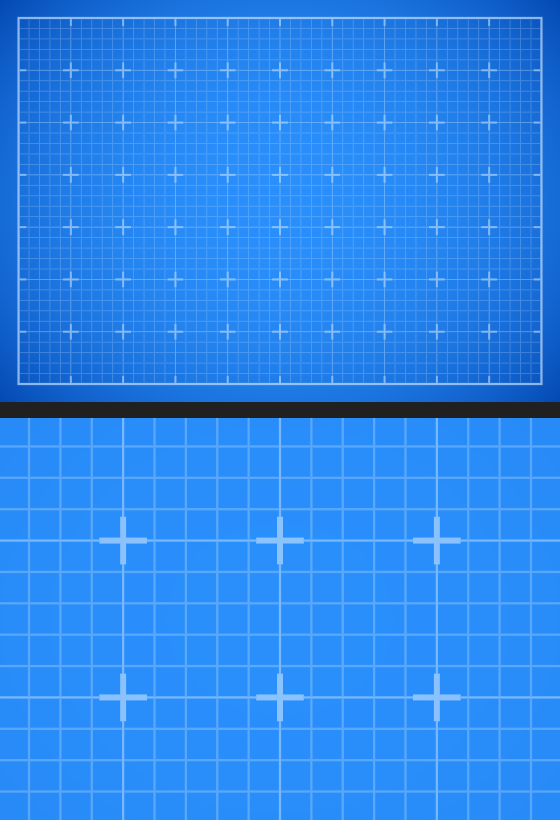
Top: the whole. Bottom: its middle third, enlarged.
Reproduce this pattern procedurally as a WebGL 1 fragment shader.

```glsl
precision highp float;
// Blueprint sheet: framed 10 by 7 grid, five fine divisions per cell, crosses at the nodes.

uniform vec2 u_resolution;

#define CELLS vec2(10.0, 7.0)
#define SHEET_WIDTH 10.71      // canvas width in cells
#define DIVISIONS 5.0          // fine squares per cell
#define THIN_WIDTH 0.0145      // line widths and lengths in cells
#define CROSS_WIDTH 0.038
#define CROSS_ARM 0.152
#define FRAME_WIDTH 0.043
#define CENTER_BLUE vec3(0.163, 0.560, 0.985)
#define CORNER_BLUE vec3(0.015, 0.285, 0.700)
#define INK vec3(0.80, 0.90, 1.0)
#define FALLOFF 2.4

// Fraction of a pixel covered by a band of the given half width.
float coverage(float dist, float halfWidth, float pixel) {
    float low = max(dist - 0.5 * pixel, -halfWidth);
    float high = min(dist + 0.5 * pixel, halfWidth);
    return clamp((high - low) / pixel, 0.0, 1.0);
}

// Distance on each axis to the nearest line of a unit lattice.
vec2 latticeDistance(vec2 p) {
    return abs(fract(p + 0.5) - 0.5);
}

// Horizontal and vertical lines from their per-axis distances.
float gridLines(vec2 dist, float width, float pixel) {
    return max(coverage(dist.x, 0.5 * width, pixel),
               coverage(dist.y, 0.5 * width, pixel));
}

// One straight bar, centred on a lattice node.
float bar(vec2 dist, vec2 halfSize, float pixel) {
    return coverage(dist.x, halfSize.x, pixel) * coverage(dist.y, halfSize.y, pixel);
}

vec3 paper(vec2 uv) {
    vec2 stretch = vec2(1.0, 0.85);
    float radius = length(uv * stretch) / length(stretch);
    return mix(CENTER_BLUE, CORNER_BLUE, pow(radius, FALLOFF));
}

void main() {
    vec2 uv = 2.0 * gl_FragCoord.xy / u_resolution - 1.0;
    float pixel = SHEET_WIDTH / u_resolution.x;
    vec2 centered = (gl_FragCoord.xy - 0.5 * u_resolution) * pixel;
    vec2 grid = centered + 0.5 * CELLS;

    // Signed distance to the frame, negative inside
    vec2 fromEdge = abs(centered) - 0.5 * CELLS;
    float frameDist = max(fromEdge.x, fromEdge.y);
    float inside = clamp(0.5 - frameDist / pixel, 0.0, 1.0);

    // Fine and main grid lines
    vec2 nodeDist = latticeDistance(grid);
    vec2 fineDist = latticeDistance(grid * DIVISIONS) / DIVISIONS;
    float ink = 0.30 * gridLines(fineDist, THIN_WIDTH, pixel);
    ink = max(ink, 0.48 * gridLines(nodeDist, THIN_WIDTH, pixel));

    // Node crosses, which become ticks where the frame cuts them
    vec2 armSize = vec2(CROSS_ARM, 0.5 * CROSS_WIDTH);
    float crossMark = max(bar(nodeDist, armSize, pixel), bar(nodeDist, armSize.yx, pixel));
    ink = max(ink, 0.60 * crossMark) * inside;

    // Frame
    ink = max(ink, 0.67 * coverage(abs(frameDist), 0.5 * FRAME_WIDTH, pixel));

    gl_FragColor = vec4(mix(paper(uv), INK, ink), 1.0);
}
```
